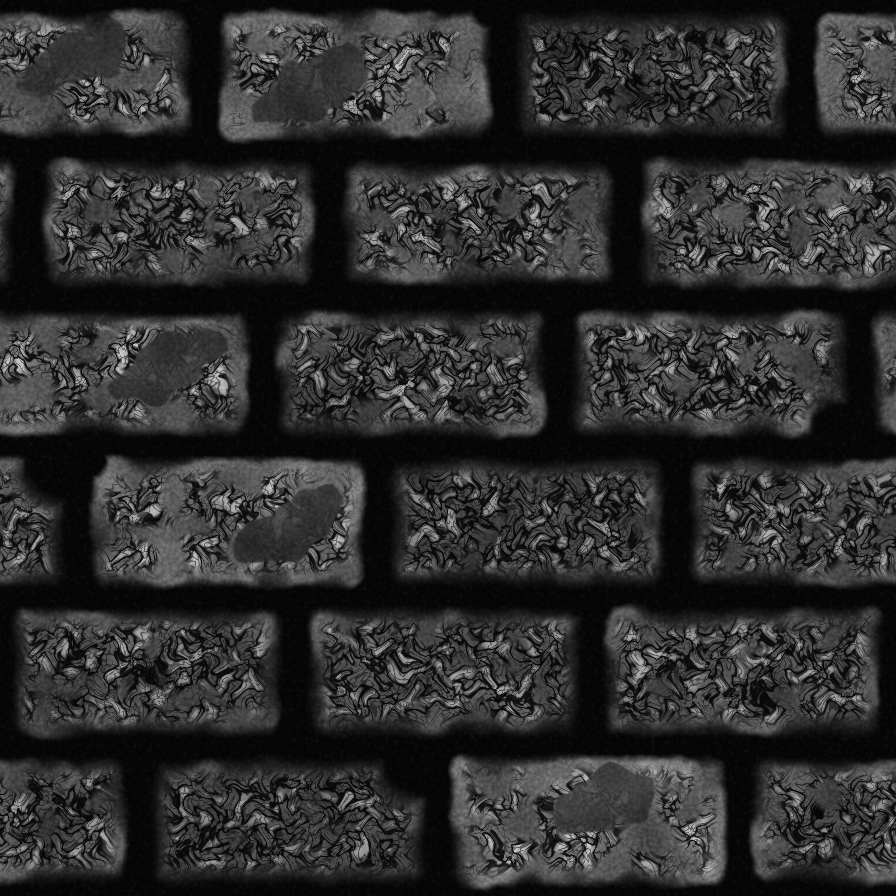
Reproduce this texture map procedurally as a Shadertoy shader.

```glsl
// Dark weathered brick wall: six staggered courses of three bricks each.
// Rounded boxes with chipped corners are shaded by a soft rim, then covered
// with squiggly veins taken from zero contours of a cellular noise difference.

#define COURSES 6.0
#define BRICKS_ACROSS 3.0
#define BRICK_HALF vec2(0.905, 0.415)
#define CORNER_RADIUS 0.09
#define EDGE_ROUGHNESS 0.035
#define SOFT_RIM 0.15
#define SHARP_RIM 0.035
#define VEIN_SCALE 10.0
#define VEIN_WIDTH 0.19
#define DARK_TONE 0.25
#define LIGHT_TONE 0.42
#define MORTAR_TONE 0.018

// Start of the first brick in each course, in brick lengths, top to bottom
const float courseShift[6] = float[6](0.684, 0.098, 0.875, 0.262, -0.012, 0.469);

// How far each brick is worn smooth and pale
const vec3 courseWear[6] = vec3[6](
    vec3(0.80, 0.10, 0.75), vec3(0.45, 0.55, 0.50), vec3(0.40, 0.50, 0.70),
    vec3(0.75, 0.15, 0.40), vec3(0.35, 0.30, 0.38), vec3(0.20, 0.90, 0.40));

vec2 hash2(vec2 p) {
    vec3 h = fract(p.xyx * vec3(0.1031, 0.1030, 0.0973));
    h += dot(h, h.yzx + 33.33);
    return fract((h.xx + h.yz) * h.zy);
}

// Distance to the nearest scattered point
float cellDistance(vec2 p) {
    vec2 cell = floor(p), f = p - cell;
    float nearest = 4.0;
    for (int y = -1; y <= 1; y++)
    for (int x = -1; x <= 1; x++) {
        vec2 g = vec2(x, y);
        vec2 r = g + hash2(cell + g) - f;
        nearest = min(nearest, dot(r, r));
    }
    return sqrt(nearest);
}

// Signed noise around zero: difference of two unrelated cell fields
float cellNoise(vec2 p) {
    return cellDistance(p) - cellDistance(vec2(p.y, -p.x) + vec2(37.3, 11.7));
}

vec2 sineWarp(vec2 p) {
    return p + 0.030 * sin(p.yx * 17.0 + 2.0 * sin(p * 9.0))
             + 0.014 * sin(p.yx * 41.0 + 1.3);
}

float roundedBox(vec2 p, vec2 halfSize, float radius) {
    vec2 e = abs(p) - halfSize + radius;
    return length(max(e, 0.0)) + min(max(e.x, e.y), 0.0) - radius;
}

// Negative inside the brick, with rough sides and at most one broken corner
float brickDistance(vec2 q, vec2 id, vec2 surface) {
    vec2 halfSize = BRICK_HALF + 0.03 * (hash2(id + 3.0) - 0.5);
    float d = roundedBox(q, halfSize, CORNER_RADIUS);
    vec2 corner = halfSize * sign(hash2(id + 9.0) - 0.5);
    float chipRadius = 0.27 * smoothstep(0.45, 0.95, hash2(id + 21.0).x);
    d = max(d, chipRadius - length(q - corner));
    return d + EDGE_ROUGHNESS * cellNoise(surface * 3.0)
             + 0.012 * cellNoise(surface * 11.0);
}

// Mask of a broken oval facet, found on the palest bricks only
float facetMask(vec2 q, vec2 id, float wear, float roughness) {
    vec2 r = q - (hash2(id + 31.0) - 0.5) * vec2(1.1, 0.35);
    r.y += 0.3 * r.x;
    float d = length(r / vec2(0.34, 0.21)) - 1.0 + 0.5 * roughness;
    return smoothstep(0.06, -0.06, d) * step(0.6, wear);
}

void mainImage(out vec4 fragColor, in vec2 fragCoord) {
    vec2 uv = fragCoord / iResolution.xy;

    // Brick layout: courses are one unit high, bricks two units long
    vec2 p = vec2(uv.x * BRICKS_ACROSS * 2.0, (1.0 - uv.y) * COURSES);
    float course = clamp(floor(p.y), 0.0, COURSES - 1.0);
    float along = p.x * 0.5 - courseShift[int(course)];
    vec2 id = vec2(mod(floor(along), BRICKS_ACROSS), course);
    vec2 q = vec2(fract(along) * 2.0 - 1.0, p.y - course - 0.5);
    float wear = courseWear[int(course)][int(id.x)];
    vec2 surface = q + 13.0 * id + 20.0;

    // Body with rims that change between sharp and sooty
    float d = brickDistance(q, id, surface);
    float broad = cellNoise(surface * 2.3);
    float sharpness = smoothstep(-0.25, 0.45, broad + 0.7 * (wear - 0.5));
    float body = smoothstep(0.03, -mix(SOFT_RIM, SHARP_RIM, sharpness), d);

    // Veins crowd the middle and leave worn patches bare
    vec2 warped = sineWarp(surface);
    float coarse = cellNoise(warped * VEIN_SCALE);
    float fine = cellNoise(warped * VEIN_SCALE * 2.1 + 5.0);
    float vein = 1.0 - smoothstep(0.25 * VEIN_WIDTH, VEIN_WIDTH, abs(coarse + 0.25 * fine));
    float thread = 1.0 - smoothstep(0.03, 0.20, abs(fine));
    float patchy = cellNoise(surface * 3.7 + 8.0);
    float cover = smoothstep(-0.30, 0.15, patchy + 0.55 - 0.65 * wear)
                * smoothstep(0.02, 0.17, -d);
    float facet = facetMask(q, id, wear, patchy);
    cover *= 1.0 - 0.8 * facet;

    // Stone tone, mottling and pale flecks
    float grain = cellNoise(p * 32.0);
    float tone = mix(DARK_TONE, LIGHT_TONE, wear);
    tone *= 1.0 + 0.35 * broad + 0.25 * patchy + 0.22 * grain;
    tone *= 1.0 - 0.42 * facet;
    tone += 0.28 * smoothstep(0.18, 0.55, coarse + 0.4 * patchy) * cover;
    tone *= 1.0 - 0.82 * vein * cover;
    tone *= 1.0 - 0.50 * thread * mix(0.15, 1.0, cover);

    float mortar = MORTAR_TONE + 0.045 * max(grain, 0.0);
    float shade = mix(mortar, max(tone, 0.02), body);
    fragColor = vec4(vec3(clamp(shade, 0.0, 1.0)), 1.0);
}
```
